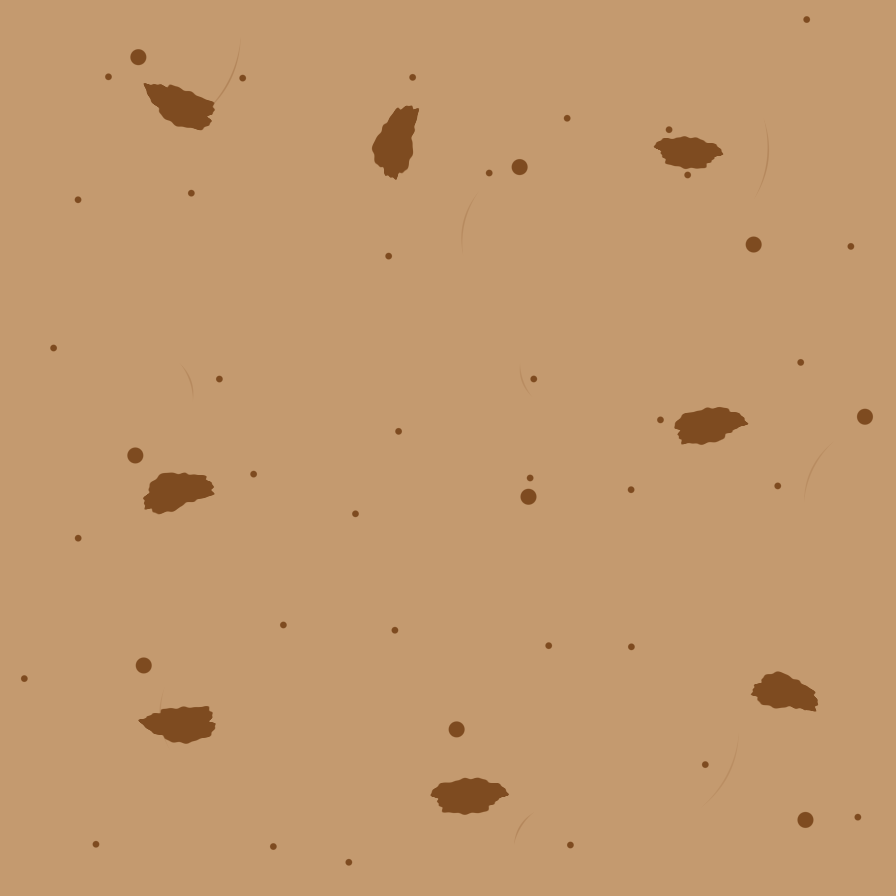
A Shadertoy shader for this texture:

```glsl
// Tan cork-like surface with ragged brown chips, round specks and faint curved scratches.

const vec3 TAN = vec3(0.769, 0.604, 0.435);
const vec3 BROWN = vec3(0.495, 0.295, 0.125);
const vec3 SCRATCH = vec3(0.64, 0.45, 0.28);

// Three random values per cell and layer
vec3 hash3(vec2 cell, float seed) {
    vec3 p = fract(vec3(cell + 7.0, seed) * vec3(0.1031, 0.1030, 0.0973));
    p += dot(p, p.yxz + 33.33);
    return fract((p.xxy + p.yxx) * p.zyx);
}

vec2 rotate(vec2 p, float angle) {
    float c = cos(angle), s = sin(angle);
    return vec2(c * p.x + s * p.y, c * p.y - s * p.x);
}

// Offset from the jittered centre of the grid cell that holds uv
vec2 scatter(vec2 uv, float count, float jitter, vec3 rnd) {
    vec2 centre = 0.5 + jitter * (rnd.xy - 0.5);
    return (fract(uv * count) - centre) / count;
}

float coverage(float dist, float pixel) {
    return 1.0 - smoothstep(-0.75 * pixel, 0.75 * pixel, dist);
}

// One round speck per cell
float specks(vec2 uv, float count, float radius, float seed, float pixel) {
    vec3 rnd = hash3(floor(uv * count), seed);
    vec2 p = scatter(uv, count, 0.8, rnd);
    return coverage(length(p) - radius, pixel);
}

// Bent ellipse whose outline is roughened by layered sines
float chipDistance(vec2 p, vec2 size, float phase) {
    vec2 q = p / size;
    q.y += 0.25 * sin(phase) * (q.x * q.x - 0.4);
    float a = atan(q.y, q.x);
    float outline = 1.0
        + 0.09 * sin(3.0 * a + phase)
        + 0.06 * sin(5.0 * a + 2.3 * phase)
        + 0.04 * sin(11.0 * a + 3.7 * phase)
        + 0.025 * sin(19.0 * a + 5.1 * phase);
    float k = max(length(q), 1e-4);
    return (k - outline) * k / max(length(q / size), 0.01);
}

// Mostly level chips, a few upright; every third cell both ways stays bare
float chips(vec2 uv, float count, vec2 size, float seed, float pixel) {
    vec2 cell = floor(uv * count);
    vec3 rnd = hash3(cell, seed);
    vec3 look = hash3(cell, seed + 5.0);
    vec2 p = scatter(uv, count, 0.66, rnd);
    float upright = step(0.88, look.x);
    float angle = mix(mix(-0.65, 0.35, rnd.z), 1.3, upright);
    float bare = float(all(equal(mod(cell, 3.0), vec2(1.0))));
    vec2 chipSize = size * mix(0.88, 1.06, look.z);
    float dist = chipDistance(rotate(p, angle), chipSize, 6.283 * look.y);
    return coverage(dist, pixel) * (1.0 - bare);
}

// One thin tapering arc per cell
float scratches(vec2 uv, float count, float width, float seed, float pixel) {
    vec2 cell = floor(uv * count);
    vec3 rnd = hash3(cell, seed);
    vec3 look = hash3(cell, seed + 5.0);
    vec2 p = rotate(scatter(uv, count, 0.6, rnd), mix(-0.7, 0.4, rnd.z));
    float halfLength = mix(0.02, 0.052, look.x * look.x);
    float t = p.y / halfLength;
    float bend = halfLength * 0.22 * (look.y < 0.6 ? 1.0 : -1.0);
    float taper = max(1.0 - t * t, 0.0);
    float dist = abs(p.x - bend * t * t) - width * taper;
    return coverage(dist, pixel) * sqrt(taper) * mix(0.3, 0.55, look.z);
}

void mainImage(out vec4 fragColor, in vec2 fragCoord) {
    vec2 uv = fragCoord / iResolution.y;
    float pixel = 1.0 / iResolution.y;

    // Faint scratches lie under the dark grains
    vec3 color = mix(TAN, SCRATCH, scratches(uv, 3.0, 0.0009, 41.0, pixel));

    float grains = specks(uv, 6.0, 0.0037, 13.0, pixel);
    grains = max(grains, specks(uv, 3.0, 0.0089, 29.0, pixel));
    grains = max(grains, chips(uv, 3.0, vec2(0.039, 0.0195), 57.0, pixel));
    color = mix(color, BROWN, grains);

    fragColor = vec4(color, 1.0);
}
```
